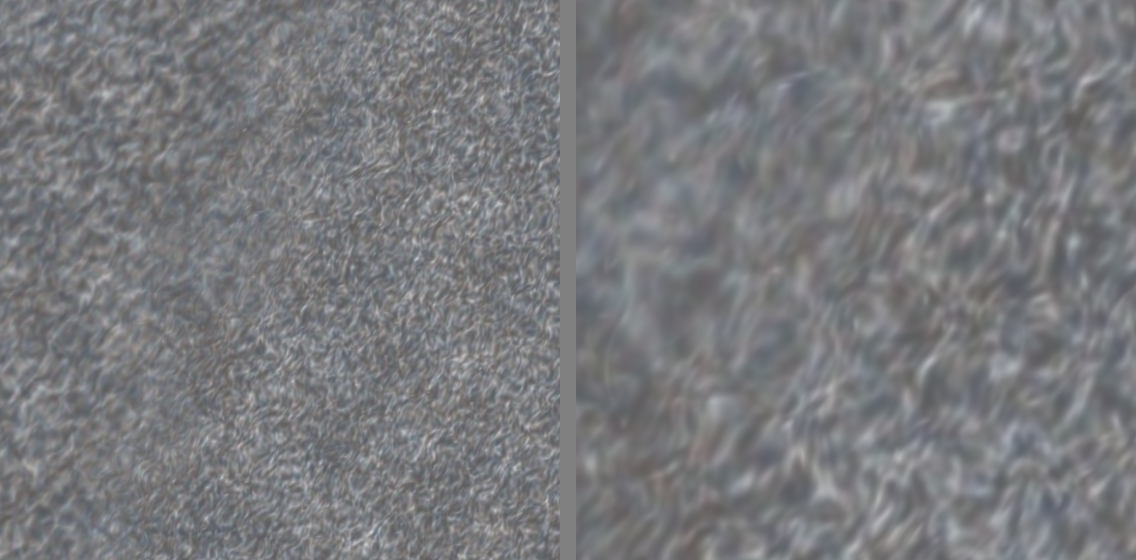
Left: the whole. Right: its middle third, enlarged.
A three.js fragment shader for this texture:

```glsl
// Grey felt-like mineral surface: fine slanted grain, soft at upper left, crisp with pale glints at right.
varying vec2 vUv;

const vec3 BASE_GREY = vec3(0.470, 0.473, 0.485);
const vec3 GLINT_TINT = vec3(0.98, 1.0, 1.01);
const vec3 WARM_COOL = vec3(1.0, 0.0, -1.0);
const vec3 GREEN_PINK = vec3(-0.6, 1.0, -0.4);
const float GRAIN_ANGLE = 0.95;

vec2 hash22(vec2 p) {
  vec3 q = fract(vec3(p.xyx) * vec3(0.1031, 0.1030, 0.0973));
  q += dot(q, q.yzx + 33.33);
  return fract((q.xx + q.yz) * q.zy);
}

vec2 rotate(vec2 p, float angle) {
  float c = cos(angle), s = sin(angle);
  return vec2(c * p.x + s * p.y, c * p.y - s * p.x);
}

float cornerSlope(vec2 cell, vec2 offset) {
  float angle = 6.28318 * hash22(cell).x;
  return dot(vec2(cos(angle), sin(angle)), offset);
}

// Gradient noise scaled to a standard deviation of about one
float noise(vec2 p) {
  vec2 i = floor(p), f = p - i;
  vec2 w = f * f * f * (f * (f * 6.0 - 15.0) + 10.0);
  vec2 e = vec2(1.0, 0.0);
  float low = mix(cornerSlope(i, f), cornerSlope(i + e.xy, f - e.xy), w.x);
  float high = mix(cornerSlope(i + e.yx, f - e.yx), cornerSlope(i + e.xx, f - e.xx), w.x);
  return 4.8 * mix(low, high, w.y);
}

// Noise stretched along a direction; frequency.x runs along it, frequency.y across
float slantedNoise(vec2 uv, float angle, vec2 frequency, float seed) {
  return noise(rotate(uv, angle) * frequency + seed);
}

// Scattered soft strokes: radius.x is half the length, radius.y half the width, in cells
float strokes(vec2 uv, float density, vec2 radius, float share, float bend, float seed) {
  vec2 p = uv * density + seed;
  vec2 home = floor(p);
  float sum = 0.0;
  for (int y = -1; y <= 1; y++) {
    for (int x = -1; x <= 1; x++) {
      vec2 cell = home + vec2(float(x), float(y));
      vec2 centre = hash22(cell);
      vec2 pick = hash22(cell + 71.7);
      vec2 look = hash22(cell + 139.3);
      vec2 d = rotate(p - cell - centre, GRAIN_ANGLE + 1.5 * (look.x - 0.5));
      d.y += bend * (look.y - 0.5) * d.x * d.x;
      d /= radius * mix(0.65, 1.2, pick.y);
      sum += step(pick.x, share) * mix(0.35, 1.0, look.y) * exp(-dot(d, d));
    }
  }
  return sum;
}

void main() {
  vec2 uv = vUv;

  // Slight waviness keeps the grain from lining up
  vec2 warp = vec2(noise(uv * 23.0 + 5.0), noise(uv * 23.0 + 47.0));
  vec2 p = uv + 0.0022 * warp;

  // Crisp side lies right of a slanted, uneven border
  float border = uv.x - 0.17 - 0.4 * uv.y + 0.03 * noise(uv * 5.0 + 90.0);
  float crisp = smoothstep(-0.17, 0.20, border);

  // Grain: broad and blurred against fine and sharp
  float softGrain = 0.72 * slantedNoise(p, 0.75, vec2(36.0, 56.0), 11.0)
                  + 0.36 * slantedNoise(p, 1.05, vec2(66.0, 98.0), 23.0);
  float crispGrain = 0.72 * slantedNoise(p, GRAIN_ANGLE, vec2(50.0, 80.0), 37.0)
                   + 0.54 * slantedNoise(p, 1.15, vec2(92.0, 145.0), 53.0);
  float grain = mix(softGrain, crispGrain, crisp);

  // Larger cloudy patches
  float patches = 0.28 * slantedNoise(uv, 0.6, vec2(18.0, 25.0), 61.0)
                + 0.28 * noise(uv * 7.0 + 83.0);

  // Lift the lights more than the darks
  float tone = grain + patches;
  tone += 0.12 * (tone * tone - 1.0);
  vec3 colour = BASE_GREY + 0.054 * tone + 0.012 * (crisp - 0.6);

  // Pale glints and a few thin fibres
  float glints = strokes(p, 68.0, vec2(0.38, 0.19), 0.34, 0.0, 17.0);
  float fibres = strokes(uv, 15.0, vec2(0.36, 0.026), 0.32, 1.6, 31.0);
  colour += GLINT_TINT * (glints * mix(0.035, 0.135, crisp) + fibres * mix(0.025, 0.06, crisp));

  // Faint colour variation
  colour += 0.007 * noise(uv * 48.0 + 101.0) * WARM_COOL;
  colour += 0.004 * noise(uv * 62.0 + 127.0) * GREEN_PINK;
  colour += 0.004 * noise(uv * 9.0 + 151.0) * WARM_COOL;

  gl_FragColor = vec4(clamp(colour, 0.0, 1.0), 1.0);
}
```
